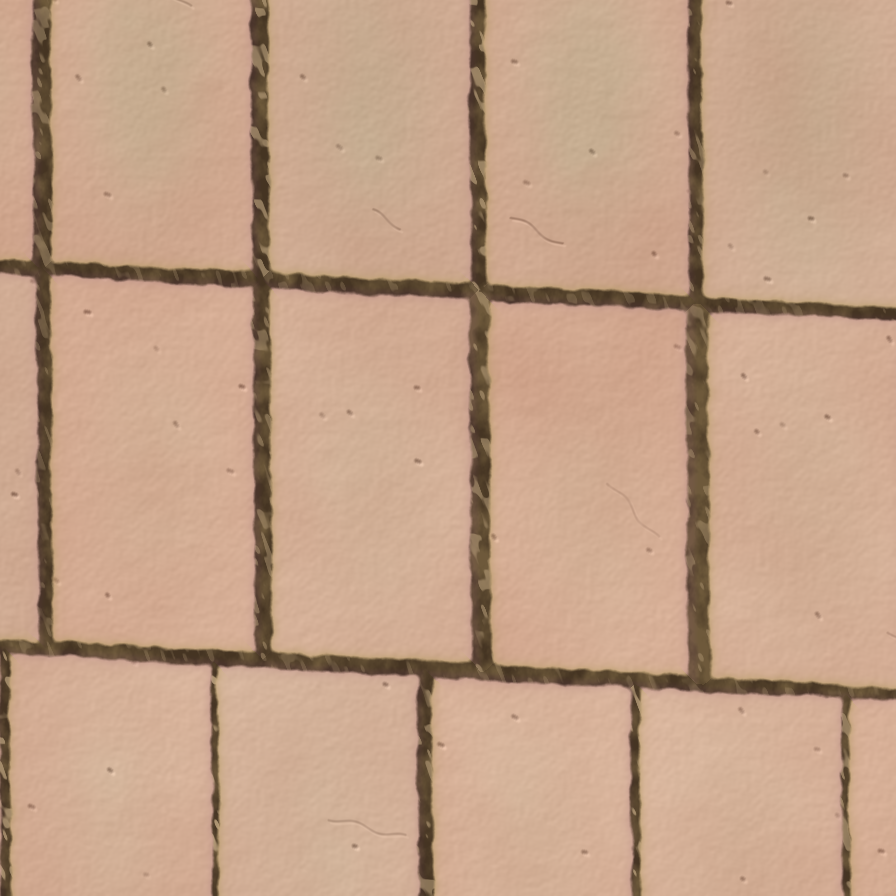
A Shadertoy shader for this texture:

```glsl
// Weathered pink wall tiles in three slanting courses with dark, ragged joints.
// Joints are distances to a sheared grid roughened by layered sines and noise;
// cellular strokes add pits and scratches, embossed noise adds the grain.

#define ROW_PITCH 0.424
#define ROW_START 0.703
#define ROW_SLOPE 0.054
#define UPPER_GRID vec2(0.0495, 0.243)
#define LOWER_GRID vec2(0.003, 0.2345)
#define BED_HALF_WIDTH 0.0088
#define EDGE_SOFTNESS 0.0022
#define TILE_COLOR vec3(0.825, 0.675, 0.58)
#define WORN_COLOR vec3(0.775, 0.675, 0.565)
#define JOINT_DARK vec3(0.27, 0.205, 0.135)
#define JOINT_LIGHT vec3(0.43, 0.35, 0.23)
#define DEBRIS_COLOR vec3(0.72, 0.62, 0.48)

float hash(vec2 p) {
    return fract(sin(dot(p, vec2(127.1, 311.7))) * 43758.55);
}

float noise(vec2 p) {
    vec2 i = floor(p), f = fract(p);
    f = f * f * (3.0 - 2.0 * f);
    return mix(mix(hash(i), hash(i + vec2(1, 0)), f.x),
               mix(hash(i + vec2(0, 1)), hash(i + vec2(1, 1)), f.x), f.y);
}

float fbm(vec2 p) {
    float sum = 0.0, amp = 0.5;
    for (int i = 0; i < 4; i++) {
        sum += amp * noise(p);
        p = mat2(1.6, 1.2, -1.2, 1.6) * p + 7.3;
        amp *= 0.5;
    }
    return sum;
}

// Ragged offset for the joint edges
float wobble(float t, float seed) {
    return 0.0007 * sin(t * 31.0 + seed) + 0.0006 * sin(t * 83.0 + seed * 2.3)
         + 0.0005 * sin(t * 197.0 + seed * 4.1);
}

// Cellular strokes: at most one short, tapering line in each cell
float strokes(vec2 p, float cells, float chance, float len, float width) {
    float ink = 0.0;
    vec2 home = floor(p * cells);
    for (int j = -1; j <= 1; j++)
    for (int i = -1; i <= 1; i++) {
        vec2 id = home + vec2(i, j);
        if (hash(id + cells) > chance) continue;
        vec2 center = (id + vec2(hash(id + 3.1), hash(id + 8.7))) / cells;
        float angle = -0.2 - 0.8 * hash(id + 5.3);
        vec2 dir = vec2(cos(angle), sin(angle)), q = p - center;
        float along = dot(q, dir), reach = len * (0.4 + 0.6 * hash(id + 1.9));
        float across = dot(q, vec2(-dir.y, dir.x)) + 0.07 * len * sin(along / len * 5.0);
        float d = length(vec2(max(abs(along) - reach, 0.0), across));
        ink = max(ink, smoothstep(width, 0.0, d) * (0.4 + 0.6 * hash(id + 6.2)));
    }
    return ink;
}

float marks(vec2 p) {
    return max(strokes(p, 13.0, 0.38, 0.002, 0.0042),
               0.65 * strokes(p, 4.5, 0.36, 0.045, 0.0026));
}

// Surface height of the glaze
float grain(vec2 p) {
    return fbm(p * vec2(42.0, 58.0)) + 0.35 * noise(p * 190.0);
}

void mainImage(out vec4 fragColor, in vec2 fragCoord) {
    vec2 p = fragCoord / iResolution.xy;
    float soft = max(EDGE_SOFTNESS, 0.75 / iResolution.y);

    // Courses: 1 is the top, 0 the middle, -1 the bottom
    float v = (p.y + ROW_SLOPE * p.x - ROW_START + wobble(p.x, 2.0)) / ROW_PITCH;
    float row = floor(v) + 1.0;
    vec2 grid = row < 0.0 ? LOWER_GRID : UPPER_GRID;
    float u = (p.x - grid.x - 0.007 * (0.5 - p.y)) / grid.y;
    float joint = floor(u + 0.5);
    vec2 tile = vec2(floor(u), row);
    float jointSeed = hash(vec2(joint, row));

    // Upright joints swell or thin from one column to the next
    float halfWidth = row < 0.0 ? 0.0055 + 0.0025 * sin(joint * 2.2 + 3.14)
                    : mix(0.0075 + 0.006 * p.x, 0.0105 - 0.004 * p.x, row);
    float rough = (fbm(p * 75.0) - 0.47) * 0.005;
    float sideX = (u - joint) * grid.y + wobble(p.y, jointSeed * 20.0);
    float sideY = (v - floor(v + 0.5)) * ROW_PITCH;
    float upright = abs(sideX) - halfWidth;
    float bed = abs(sideY) - BED_HALF_WIDTH + 0.002 * pow(abs(p.x - 0.45), 2.0) * 4.0;
    float blend = max(0.006 - abs(upright - bed), 0.0);
    float d = min(upright, bed) - blend * blend / 0.024 + rough;

    // Tile body: mottling, pale worn centre, tint of each tile
    vec2 q = vec2(fract(u), fract(v)) - 0.5;
    float mottle = fbm(p * 7.0 + 4.0) - 0.47;
    float worn = exp(-dot(q * vec2(3.4, 2.8), q * vec2(3.4, 2.8)) + 2.0 * mottle);
    vec3 color = mix(TILE_COLOR, WORN_COLOR, clamp(worn * (row > 0.5 ? 0.8 : 0.3), 0.0, 1.0));
    color += vec3(0.012, -0.02, -0.022) * (hash(tile + 2.0) - 0.5);
    color += vec3(0.06, 0.09, 0.09) * mottle - vec3(0.01, 0.015, 0.015) * row;

    // Grain lit from the upper left, then pits and scratches with bright lips
    vec2 lightStep = vec2(-0.0022, 0.0026);
    color += 0.075 * (grain(p) - grain(p + lightStep));
    color += 0.09 * marks(p + lightStep * 1.2) - vec3(0.27, 0.26, 0.24) * marks(p);

    // Stained rims: yellow above and right, mauve below and left
    float side = bed < upright ? sideY : sideX;
    vec3 rim = side > 0.0 ? vec3(0.72, 0.62, 0.40) : vec3(0.75, 0.58, 0.55);
    color = mix(color, rim, 0.65 * exp(-max(d, 0.0) / 0.0045));

    // Joint filling with soil and pale stringy debris
    float soil = fbm(p * vec2(65.0, 48.0) + 9.0);
    float olive = row == 0.0 && bed > upright ? 0.65 * p.x : 0.1;
    vec3 filling = mix(JOINT_DARK, JOINT_LIGHT, clamp((soil - 0.35) * 2.0 + olive, 0.0, 1.0));
    filling += vec3(0.02, 0.0, 0.035) * smoothstep(0.002, -0.008, side);
    float strings = smoothstep(0.66, 0.82, noise(vec2(p.x * 170.0 + p.y * 60.0, p.y * 75.0)));
    float amount = bed < upright ? 0.25 : 0.3 + 0.6 * jointSeed;
    filling = mix(filling, DEBRIS_COLOR, strings * amount);
    color = mix(filling, color, smoothstep(-soft, soft, d));

    fragColor = vec4(clamp(color, 0.0, 1.0), 1.0);
}
```
